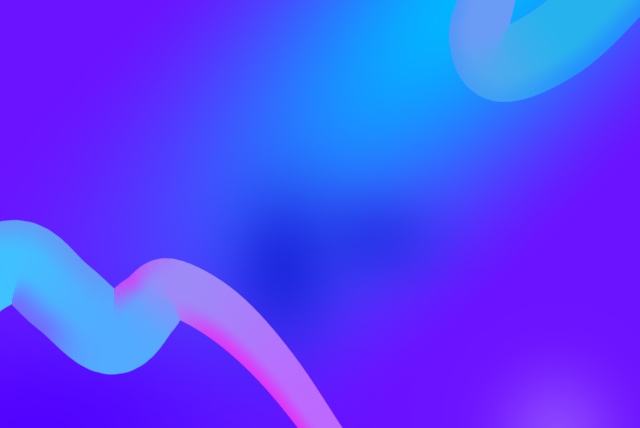
A Shadertoy shader for this background:

```glsl
// Two soft glossy ribbons of tube over a violet field with a diagonal blue glow.
#define VIOLET vec3(0.42, 0.07, 1.00)
#define AZURE vec3(0.00, 0.72, 1.00)
#define NAVY vec3(0.08, 0.13, 0.84)
#define INDIGO vec3(0.31, 0.00, 1.00)
#define LILAC vec3(0.58, 0.32, 1.00)
#define MAGENTA vec3(0.88, 0.20, 0.97)
#define GLOW_HALF_WIDTH 0.56
#define GLOW_LENGTH 0.90
#define KNOTS 11
#define STEPS 8

// Soft elliptical spot, 1 at its centre
float spot(vec2 p, vec2 centre, vec2 radius) {
    vec2 q = (p - centre) / radius;
    return exp(-dot(q, q));
}

// Catmull-Rom spline; each knot holds position and radius
vec3 spline(vec3 a, vec3 b, vec3 c, vec3 d, float t) {
    return b + 0.5 * t * (c - a + t * (2.0 * a - 5.0 * b + 4.0 * c - d
             + t * (3.0 * (b - c) + d - a)));
}

// Returns signed distance, position along the knots, and side (-1 right, 1 left)
vec3 tube(vec2 p, vec3 knots[KNOTS]) {
    vec3 best = vec3(1e3, 0.0, 0.0);
    for (int i = 0; i < KNOTS - 3; i++) {
        vec3 a = knots[i + 1];
        for (int j = 1; j <= STEPS; j++) {
            float t = float(j) / float(STEPS);
            vec3 b = spline(knots[i], knots[i + 1], knots[i + 2], knots[i + 3], t);
            vec2 ab = b.xy - a.xy, ap = p - a.xy;
            float h = clamp(dot(ap, ab) / dot(ab, ab), 0.0, 1.0);
            float radius = mix(a.z, b.z, h);
            float dist = length(ap - ab * h) - radius;
            if (dist < best.x) {
                float side = (ab.x * ap.y - ab.y * ap.x) / (length(ab) * radius);
                best = vec3(dist, float(i) + t + (h - 1.0) / float(STEPS), side);
            }
            a = b;
        }
    }
    return best;
}

vec3 background(vec2 p) {
    // Diagonal band of light, brightest at the top
    float across = (p.x - p.y + 1.0) * 0.7071 - 0.773;
    float along = (p.x + p.y - 1.0) * 0.7071 - 0.85;
    float glow = smoothstep(GLOW_HALF_WIDTH, 0.0, abs(across));
    glow *= exp(-along * along / (GLOW_LENGTH * GLOW_LENGTH));
    vec3 colour = mix(VIOLET, AZURE, glow);

    // Dark smudge and corner tints
    colour = mix(colour, NAVY, 0.78 * spot(p, vec2(0.66, 0.37), vec2(0.13, 0.18)));
    colour = mix(colour, NAVY, 0.50 * spot(p, vec2(0.88, 0.44), vec2(0.15, 0.11)));
    colour = mix(colour, INDIGO, 0.90 * spot(p, vec2(0.10, 0.00), vec2(0.45, 0.22)));
    return mix(colour, LILAC, 0.80 * spot(p, vec2(1.30, -0.02), vec2(0.14, 0.15)));
}

// Lower ribbon: cyan turning to lilac, with magenta rims
vec3 lowerColour(float s, float side) {
    vec3 colour = mix(vec3(0.25, 0.76, 1.0), vec3(0.32, 0.67, 1.0), smoothstep(0.5, 3.0, s));
    colour = mix(colour, vec3(0.62, 0.54, 0.97), smoothstep(3.2, 5.2, s));
    colour = mix(colour, vec3(0.74, 0.41, 1.0), smoothstep(5.2, 7.8, s));
    float right = smoothstep(0.1, 1.0, -side);
    float left = smoothstep(0.2, 1.0, side);
    colour = mix(colour, vec3(0.48, 0.36, 1.0),
                 0.8 * right * smoothstep(1.0, 1.6, s) * smoothstep(3.0, 2.0, s));
    colour = mix(colour, MAGENTA, 0.9 * right * smoothstep(5.0, 6.3, s));
    colour = mix(colour, MAGENTA, 0.8 * left * smoothstep(3.1, 4.0, s) * smoothstep(5.2, 4.2, s));
    return mix(colour, vec3(0.45, 0.54, 0.95), 0.6 * left * smoothstep(3.0, 2.0, s));
}

// Upper ribbon: pale periwinkle turning to teal blue
vec3 upperColour(float s, float side) {
    vec3 colour = mix(vec3(0.42, 0.61, 0.96), vec3(0.28, 0.67, 0.93), smoothstep(2.8, 4.3, s));
    colour = mix(colour, vec3(0.15, 0.70, 0.93), smoothstep(4.0, 5.2, s));
    float rim = smoothstep(0.25, 1.0, -side);
    return mix(colour, vec3(0.14, 0.55, 1.0), rim * mix(0.3, 0.9, smoothstep(3.8, 5.2, s)));
}

void mainImage(out vec4 fragColor, in vec2 fragCoord) {
    vec2 p = fragCoord / iResolution.y;
    float soft = 0.9 / iResolution.y;

    vec3 lower = tube(p, vec3[KNOTS](
        vec3(-0.25, 0.10, 0.097), vec3(-0.107, 0.307, 0.097), vec3(0.035, 0.389, 0.097),
        vec3(0.146, 0.307, 0.095), vec3(0.26, 0.219, 0.094), vec3(0.342, 0.281, 0.082),
        vec3(0.396, 0.328, 0.068), vec3(0.516, 0.268, 0.062), vec3(0.645, 0.141, 0.051),
        vec3(0.781, -0.045, 0.041), vec3(0.90, -0.22, 0.040)));
    vec3 upper = tube(p, vec3[KNOTS](
        vec3(1.25, 1.40, 0.066), vec3(1.21, 1.25, 0.066), vec3(1.172, 1.117, 0.066),
        vec3(1.137, 1.00, 0.066), vec3(1.121, 0.912, 0.072), vec3(1.172, 0.848, 0.086),
        vec3(1.305, 0.906, 0.090), vec3(1.436, 1.029, 0.090), vec3(1.563, 1.176, 0.090),
        vec3(1.70, 1.35, 0.090), vec3(1.85, 1.50, 0.090)));

    vec3 colour = background(p);
    colour = mix(colour, lowerColour(lower.y, lower.z), smoothstep(soft, -soft, lower.x));
    colour = mix(colour, upperColour(upper.y, upper.z), smoothstep(soft, -soft, upper.x));
    fragColor = vec4(colour, 1.0);
}
```
